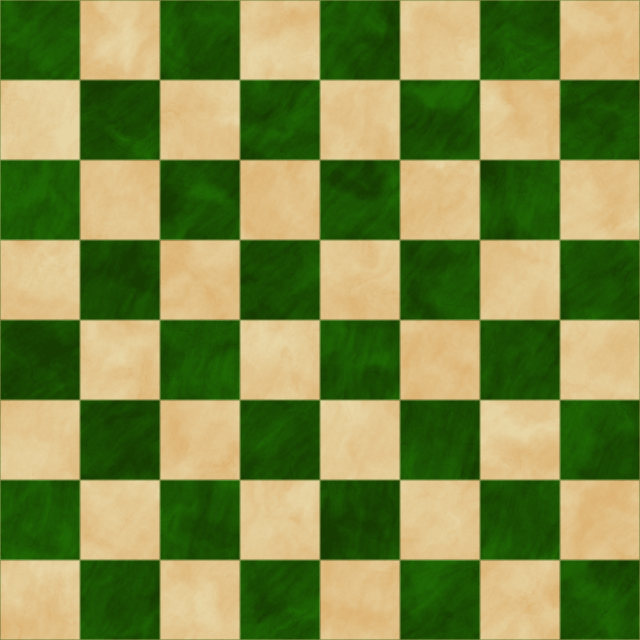
Reproduce this pattern procedurally as a WebGL 1 fragment shader.

```glsl
precision highp float;
// Checkerboard of eight by eight marbled tiles in deep green and warm cream.

uniform vec2 u_resolution;

const float TILES = 8.0;
const float EDGE_SOFTNESS = 0.016;   // half width of a tile edge, in tiles
const vec3 GREEN_DARK = vec3(0.085, 0.235, 0.005);
const vec3 GREEN_BRIGHT = vec3(0.120, 0.405, 0.015);
const vec3 CREAM_DARK = vec3(0.865, 0.705, 0.455);
const vec3 CREAM_PALE = vec3(0.905, 0.835, 0.645);
const float CLOUD_SCALE = 2.2;
const float CLOUD_CONTRAST = 1.35;
const float STREAK_GREEN = 0.55;
const float STREAK_CREAM = 0.30;
const float TILE_VARIATION = 0.22;
const float GRAIN = 0.12;
const float VEIN_STRENGTH = 0.16;

float hash(vec2 p) {
  vec3 q = fract(vec3(p.xyx) * 0.1031);
  q += dot(q, q.yzx + 33.33);
  return fract((q.x + q.y) * q.z);
}

float valueNoise(vec2 p) {
  vec2 cell = floor(p);
  vec2 f = fract(p);
  f = f * f * (3.0 - 2.0 * f);
  float low = mix(hash(cell), hash(cell + vec2(1.0, 0.0)), f.x);
  float high = mix(hash(cell + vec2(0.0, 1.0)), hash(cell + 1.0), f.x);
  return mix(low, high, f.y);
}

float fbm(vec2 p) {
  float sum = 0.0;
  float amplitude = 0.5;
  for (int i = 0; i < 5; i++) {
    sum += amplitude * valueNoise(p);
    p = mat2(1.6, 1.2, -1.2, 1.6) * p + 7.3;
    amplitude *= 0.5;
  }
  return sum / 0.97;
}

vec2 rotate(vec2 p, float angle) {
  float c = cos(angle);
  float s = sin(angle);
  return vec2(c * p.x - s * p.y, s * p.x + c * p.y);
}

// Smooth checker: 1 on cream tiles, 0 on green tiles.
float checker(vec2 p, float softness) {
  vec2 f = fract(p);
  vec2 side = 1.0 - 2.0 * mod(floor(p), 2.0);
  vec2 edge = clamp(min(f, 1.0 - f) / softness, 0.0, 1.0) * side;
  return 0.5 + 0.5 * edge.x * edge.y;
}

// Stone tone from 0 (dark) to 1 (bright), different in every tile.
float stoneTone(vec2 p, vec2 tile, float streakAmount) {
  float seed = hash(tile + 3.7);
  vec2 q = p + 37.0 * vec2(seed, hash(tile + 19.1));
  vec2 warp = vec2(fbm(q * 2.0 + 11.0), fbm(q * 2.0 + 29.0)) - 0.5;
  float clouds = fbm(q * CLOUD_SCALE + warp * 1.8) - 0.5;

  // Fine slanted brush marks, stretched along one direction
  vec2 along = rotate(q + warp * 0.15, -0.6 - 0.8 * seed);
  float streaks = fbm(along * vec2(3.5, 15.0)) - 0.5;

  // Thin dark creases appear only in some patches
  float crease = abs(fbm(q * 3.0 + warp * 2.0 + 53.0) - 0.5);
  float vein = (1.0 - smoothstep(0.0, 0.025, crease))
             * smoothstep(0.45, 0.65, valueNoise(q * 3.0 + 71.0));

  float grain = valueNoise(q * 34.0) - 0.5;
  float shift = hash(tile + 41.3) - 0.5;
  float tone = 0.5 + CLOUD_CONTRAST * clouds + streakAmount * streaks
             + GRAIN * grain + TILE_VARIATION * shift
             - VEIN_STRENGTH * vein;
  return clamp(tone, 0.0, 1.0);
}

void main() {
  vec2 p = gl_FragCoord.xy / u_resolution * TILES;
  vec2 tile = floor(p);
  float pixel = TILES / min(u_resolution.x, u_resolution.y);

  vec3 green = mix(GREEN_DARK, GREEN_BRIGHT, stoneTone(p, tile, STREAK_GREEN));
  vec3 cream = mix(CREAM_DARK, CREAM_PALE, stoneTone(p, tile, STREAK_CREAM));

  float light = checker(p, max(EDGE_SOFTNESS, 0.75 * pixel));
  gl_FragColor = vec4(mix(green, cream, light), 1.0);
}
```
